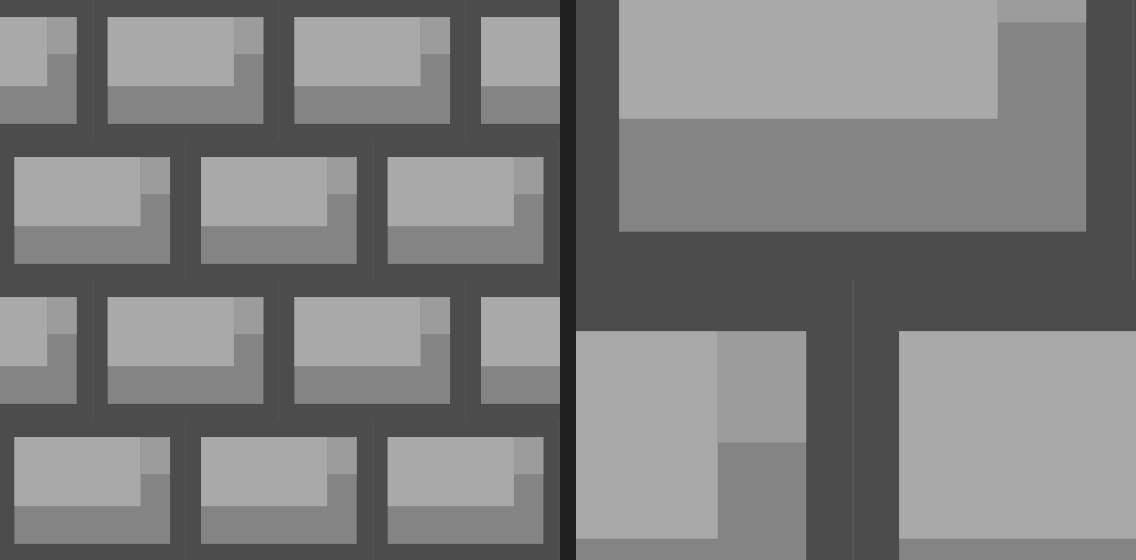
Left: the whole. Right: its middle third, enlarged.
Reproduce this texture procedurally as a Shadertoy shader.

```glsl
// Area coverage of the box lo..hi by a pixel of size px centred at q
float boxCover(vec2 q, vec2 lo, vec2 hi, vec2 px) {
    vec2 c = clamp((q - lo) / px + 0.5, 0.0, 1.0) - clamp((q - hi) / px + 0.5, 0.0, 1.0);
    return c.x * c.y;
}

void mainImage(out vec4 fragColor, in vec2 fragCoord) {
    // Running bond: 3 bricks across, 4 courses, odd courses shifted by half
    vec2 grid = vec2(3.0, 4.0);
    vec2 p = fragCoord / iResolution.xy * grid;
    vec2 px = grid / iResolution.xy;
    p.x -= 0.5 * mod(floor(p.y), 2.0);
    vec2 q = fract(p);

    // Mortar with a hairline joint between neighbouring cells
    vec3 color = vec3(0.298);
    float joint = boxCover(q, vec2(0.9935, -1.0), vec2(0.9965, 2.0), px);
    color = mix(color, vec3(0.345), joint);

    // Shaded brick body, lit face, and half-lit upper right corner
    vec2 low = vec2(0.077, 0.115), high = vec2(0.911, 0.878);
    vec2 split = vec2(0.753, 0.384);
    color = mix(color, vec3(0.518), boxCover(q, low, high, px));
    color = mix(color, vec3(0.663), boxCover(q, vec2(low.x, split.y), vec2(split.x, high.y), px));
    color = mix(color, vec3(0.61), boxCover(q, vec2(split.x, 0.613), high, px));

    fragColor = vec4(color, 1.0);
}
```
